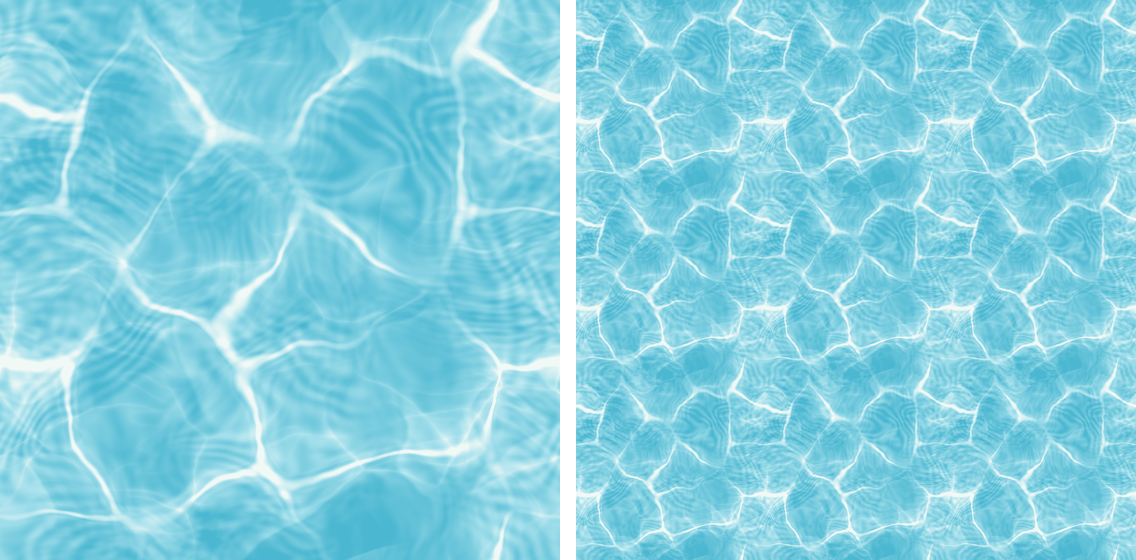
Left, the tile; right, the same tile 3 across and 3 down.
Write a WebGL 2 fragment shader that draws this texture.

```glsl
#version 300 es
precision highp float;

uniform vec2 u_resolution;
out vec4 fragColor;

const vec3 DEEP = vec3(0.33, 0.735, 0.83);
const vec3 MID = vec3(0.63, 0.87, 0.92);
const vec3 LIGHT = vec3(0.94, 0.975, 0.965);
const vec2 ORIGIN = vec2(0.16, 0.884);
const vec2 MAIN_CELLS = vec2(3.0, 4.0);
const vec2 FAINT_CELLS = vec2(4.0, 5.0);
const float JITTER = 0.84;
const float BASE_TONE = 0.125;
const float LINE_WIDTH = 0.005;
const float KNOT_WIDTH = 0.012;
const float HALO_SIZE = 0.024;
const float VEIL_GAIN = 0.3;
const float RIPPLE_GAIN = 0.27;
const float BAND_GAIN = 0.1;
const float BAND_COUNT = 7.0;
const float TAU = 6.28318;

// Wrapping integer hash
vec2 hash2(vec2 cell, vec2 period, uint seed) {
    ivec2 wrap = ivec2(period);
    uvec2 v = uvec2(ivec2(cell) + 16 * wrap) % uvec2(wrap) + uvec2(seed * 131u, seed * 57u);
    for (int i = 0; i < 2; i++) {
        v = v * 1664525u + 1013904223u;
        v.x += v.y * 1664525u;
        v.y += v.x * 1664525u;
        v ^= v >> 16u;
    }
    return vec2(v >> 8u) / 16777216.0;
}

float cornerSlope(vec2 cell, vec2 offset, vec2 period, uint seed) {
    float angle = TAU * hash2(cell, period, seed).x;
    return dot(vec2(cos(angle), sin(angle)), offset);
}

// Gradient noise that repeats over the unit square
float noise(vec2 uv, vec2 period, uint seed) {
    vec2 p = uv * period;
    vec2 c = floor(p), f = p - c;
    vec2 s = f * f * f * (f * (f * 6.0 - 15.0) + 10.0);
    vec2 x = vec2(1.0, 0.0), y = vec2(0.0, 1.0);
    float low = mix(cornerSlope(c, f, period, seed), cornerSlope(c + x, f - x, period, seed), s.x);
    float high = mix(cornerSlope(c + y, f - y, period, seed), cornerSlope(c + 1.0, f - 1.0, period, seed), s.x);
    return 1.4 * mix(low, high, s.y);
}

vec2 warp(vec2 uv, vec2 period, uint seed) {
    return vec2(noise(uv, period, seed), noise(uv, period, seed + 1u));
}

vec2 sitePoint(vec2 cell, vec2 grid, uint seed) {
    return (cell + 0.5 + JITTER * (hash2(cell, grid, seed) - 0.5)) / grid;
}

// Distances to the nearest and second border of a cell network
vec2 web(vec2 uv, vec2 grid, uint seed) {
    vec2 home = floor(uv * grid), nearCell = home, toNear = vec2(9.0);
    for (int j = -2; j <= 2; j++)
        for (int i = -2; i <= 2; i++) {
            vec2 cell = home + vec2(i, j);
            vec2 r = sitePoint(cell, grid, seed) - uv;
            if (dot(r, r) < dot(toNear, toNear)) { toNear = r; nearCell = cell; }
        }
    vec2 border = vec2(1.0);
    for (int j = -2; j <= 2; j++)
        for (int i = -2; i <= 2; i++) {
            if (i == 0 && j == 0) continue;
            vec2 r = sitePoint(nearCell + vec2(i, j), grid, seed) - uv;
            float d = dot(0.5 * (toNear + r), normalize(r - toNear));
            if (d < border.x) border = vec2(d, border.x);
            else border.y = min(border.y, d);
        }
    return border;
}

// Light sheet with one crisp curved edge and one soft side
float veil(vec2 uv, vec2 period, uint seed) {
    float level = noise(uv, period, seed);
    float shown = smoothstep(-0.15, 0.35, noise(uv, vec2(3.0), seed + 1u));
    return shown * smoothstep(-0.02, 0.03, level) * exp(-max(level, 0.0) / 0.22);
}

void main() {
    vec2 uv = fract(gl_FragCoord.xy / u_resolution + ORIGIN);
    vec2 swell = warp(uv, vec2(3.0), 1u);
    vec2 chop = warp(uv, vec2(8.0), 3u);
    vec2 bent = uv + 0.055 * swell + 0.022 * chop;
    vec2 frayed = bent + 0.004 * warp(uv, vec2(26.0, 34.0), 5u);
    vec2 flow = uv + 0.1 * swell.yx + 0.03 * chop;

    // Broad light and dark pools
    float tone = BASE_TONE + 0.2 * noise(bent, vec2(3.0, 4.0), 7u) + 0.12 * noise(bent, vec2(7.0, 9.0), 8u);

    // Fine ripples: flat strokes where choppy, upright ones where calm
    float choppy = smoothstep(-0.35, 0.35, noise(uv, vec2(2.0, 4.0), 9u));
    float strokes = 0.7 * noise(flow, vec2(13.0, 40.0), 10u) + 0.75 * noise(flow, vec2(27.0, 74.0), 11u);
    float facets = noise(frayed, vec2(46.0, 58.0), 12u);
    float upright = noise(flow, vec2(42.0, 13.0), 13u) + 0.4 * noise(flow, vec2(66.0, 30.0), 14u);
    tone += RIPPLE_GAIN * mix(0.55 * upright, strokes + 0.45 * facets, choppy);

    // Curved bands that follow the swell
    float level = noise(bent, vec2(3.0, 4.0), 15u) + 0.07 * noise(uv, vec2(14.0), 16u);
    float banded = smoothstep(-0.2, 0.35, noise(uv, vec2(3.0), 17u));
    tone += BAND_GAIN * banded * sin(TAU * BAND_COUNT * level);

    // Thin wisps
    float wisp = exp(-14.0 * abs(noise(frayed, vec2(4.0, 8.0), 18u)));
    float strand = exp(-9.0 * abs(noise(flow, vec2(9.0, 17.0), 19u)));
    tone += (0.2 * wisp + 0.13 * strand) * smoothstep(-0.25, 0.4, noise(uv, vec2(4.0), 20u));

    // Veils and faint folds
    tone += VEIL_GAIN * (veil(bent, vec2(3.0), 21u) + 0.8 * veil(frayed, vec2(4.0, 5.0), 23u));
    float fold = web(frayed + 0.04 * swell.yx, FAINT_CELLS, 25u).x;
    float foldPower = smoothstep(-0.25, 0.4, noise(uv, vec2(5.0), 26u));
    tone += foldPower * (0.24 * exp(-fold / 0.005) + 0.14 * exp(-fold / HALO_SIZE));

    // Bright caustic lines, swollen where they meet, with a loose side strand
    vec2 net = web(frayed, MAIN_CELLS, 30u);
    float linePower = mix(0.25, 1.0, smoothstep(-0.4, 0.25, noise(uv, vec2(4.0), 31u)));
    float knot = exp(-net.y / 0.022);
    float thickness = noise(uv, vec2(7.0), 32u);
    float width = (1.0 + 0.9 * thickness) * (LINE_WIDTH + KNOT_WIDTH * knot);
    float core = 1.0 - smoothstep(0.2 * width, 1.6 * width, net.x);
    float side = exp(-abs(net.x - 0.018 - 0.014 * thickness) / 0.004);
    tone += linePower * (0.52 * core + 0.1 * side + 0.28 * exp(-net.x / HALO_SIZE));

    tone = clamp(tone, -0.06, 1.0);
    vec3 color = mix(DEEP, MID, min(2.0 * tone, 1.0));
    color = mix(color, LIGHT, max(2.0 * tone - 1.0, 0.0));
    fragColor = vec4(color, 1.0);
}
```
